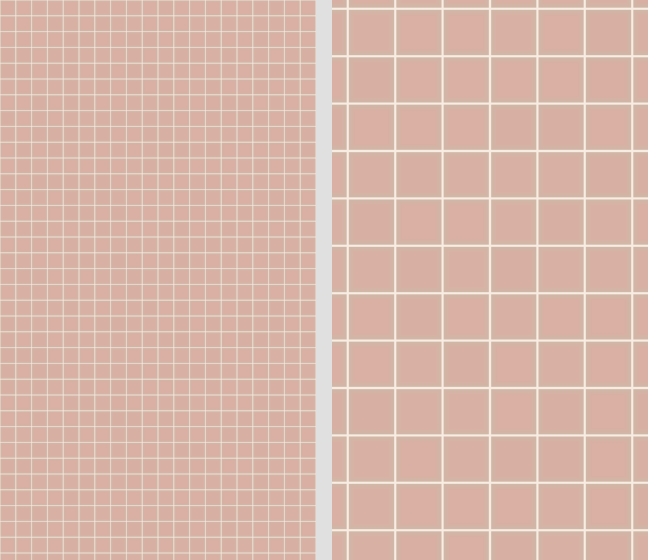
Left, the full canvas; right, a detail of the centre.
Reproduce this pattern procedurally as a Shadertoy shader.

```glsl
// Dusty pink square grid with thin off-white lines and a faint dull edge around each tile.
#define COLUMNS 20.0
#define LINE_WIDTH 0.046
#define EDGE_INNER 0.06
#define EDGE_OUTER 0.155
#define SOFT_PIXELS 1.25
#define TILE_VARIATION 0.006
#define TILE_COLOR vec3(0.85, 0.69, 0.64)
#define EDGE_COLOR vec3(0.82, 0.71, 0.65)
#define LINE_COLOR vec3(0.97, 0.93, 0.89)

float hash(vec2 p) {
    return fract(sin(dot(p, vec2(127.1, 311.7))) * 4375.85);
}

// Share of a filter window, centred at distance d, that a line covers.
vec2 lineCoverage(vec2 d, float window) {
    vec2 nearSide = max(d - 0.5 * window, vec2(-0.5 * LINE_WIDTH));
    vec2 farSide = min(d + 0.5 * window, vec2(0.5 * LINE_WIDTH));
    return max(farSide - nearSide, 0.0) / window;
}

void mainImage(out vec4 fragColor, in vec2 fragCoord) {
    // Square cells, anchored to the top left corner.
    float cellsPerPixel = COLUMNS / iResolution.x;
    vec2 grid = vec2(fragCoord.x, iResolution.y - fragCoord.y) * cellsPerPixel;
    vec2 toLine = abs(fract(grid + 0.5) - 0.5);

    // Tile with slight tonal variation and a duller border.
    float tone = (hash(floor(grid)) - 0.5) * TILE_VARIATION;
    float edge = 1.0 - smoothstep(EDGE_INNER, EDGE_OUTER, min(toLine.x, toLine.y));
    vec3 color = mix(TILE_COLOR, EDGE_COLOR, edge) + tone;

    // Thin lines, filtered to the pixel size.
    vec2 coverage = lineCoverage(toLine, SOFT_PIXELS * cellsPerPixel);
    float line = 1.0 - (1.0 - coverage.x) * (1.0 - coverage.y);
    fragColor = vec4(mix(color, LINE_COLOR, line), 1.0);
}
```
